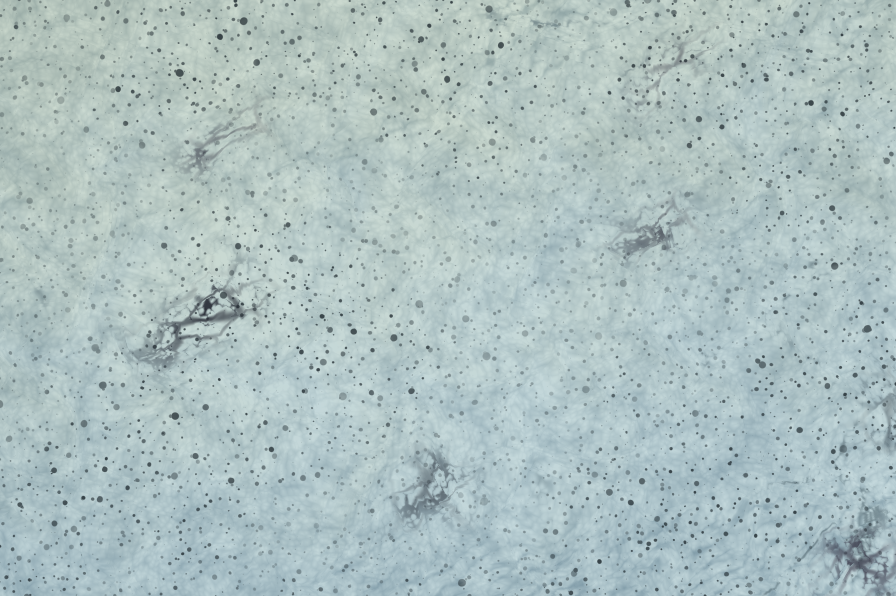
This texture is drawn by a Shadertoy shader. Its source:

```glsl
// Pale blue-green granite slab with diagonal wisps, dark specks and inky mineral clusters.

const vec3 PALE   = vec3(0.780, 0.838, 0.828);
const vec3 GREY   = vec3(0.560, 0.640, 0.660);
const vec3 SLATE  = vec3(0.340, 0.420, 0.450);
const vec3 INK    = vec3(0.130, 0.170, 0.190);
const vec3 PLUM   = vec3(0.190, 0.150, 0.230);
const vec3 MOSS_TINT = vec3(0.008, 0.004, -0.032);
const vec3 SKY_TINT  = vec3(-0.028, -0.004, 0.022);
const mat2 FLOW = mat2(0.85, -0.53, 0.53, 0.85); // x runs along the grain
const float BASE_SHADE = 0.25;
const float MOTTLE = 1.05;
const float CLOUD = 0.16;
const float STREAK = 0.42;
const float CRACK = 0.55;
const int SPECK_LAYERS = 4;
const int CLUSTERS = 7;

vec2 hash2(vec2 c) {
    vec3 q = fract(c.xyx * vec3(0.1031, 0.1030, 0.0973));
    q += dot(q, q.yzx + 33.33);
    return fract((q.xx + q.yz) * q.zy);
}

// Cellular noise: distances to the nearest and second nearest point
vec2 cells(vec2 p) {
    vec2 id = floor(p), f = fract(p), best = vec2(4.0);
    for (int y = -1; y <= 1; y++)
    for (int x = -1; x <= 1; x++) {
        vec2 o = vec2(x, y);
        float d = length(o + hash2(id + o) - f);
        best = d < best.x ? vec2(d, best.x) : vec2(best.x, min(best.y, d));
    }
    return best;
}

// Layered, self-warped sines, roughly -0.8 to 0.8
float waves(vec2 p) {
    float sum = 0.0, amp = 0.6;
    for (int i = 0; i < 5; i++) {
        p = FLOW * p + 0.7 * sin(p.yx * 1.3 + float(i) * 2.1);
        sum += amp * sin(p.x) * sin(p.y + 1.0);
        p *= 1.9;
        amp *= 0.6;
    }
    return sum;
}

// Scattered dots, one per cell, mostly tiny
float specks(vec2 p, float density, float maxRadius, float edge) {
    vec2 g = p * density, id = floor(g);
    vec2 place = hash2(id + density), kind = hash2(id + 91.0 + density);
    float d = length((fract(g) - 0.25 - 0.5 * place) / density);
    float r = maxRadius * kind.x * kind.x * kind.x;
    return (1.0 - smoothstep(r - edge, r + edge, d)) * min(1.0, r / edge) * mix(0.4, 1.0, kind.y);
}

void mainImage(out vec4 fragColor, in vec2 fragCoord) {
    vec2 uv = fragCoord / iResolution.xy;
    vec2 p = fragCoord / iResolution.y;
    float aspect = iResolution.x / iResolution.y;
    float edge = max(0.0012, 0.75 / iResolution.y);
    vec2 warp = vec2(waves(p * 13.0), waves(p * 13.0 + 17.0));
    vec2 bent = p + 0.018 * warp;
    vec2 flow = FLOW * bent;

    // Mottled ground with soft clouds and darker borders
    float mottle = 0.42 * (cells(bent * 15.0).x - 0.45)
                 + 0.36 * (cells(bent * 41.0 + 5.0).x - 0.45)
                 + 0.34 * (cells(bent * 105.0 + 9.0).x - 0.45);
    vec2 rim = abs(uv - vec2(0.55, 0.6));
    float shade = BASE_SHADE + MOTTLE * mottle + CLOUD * waves(p * 4.0 + 2.0)
                + 0.38 * dot(rim * rim, vec2(0.9, 1.1));

    // Fine broken wisps gathered in diagonal patches
    float patches = smoothstep(0.05, 0.6, waves((FLOW * p) * vec2(2.4, 5.0) + 3.0));
    float streak = smoothstep(0.42, 0.85, cells(flow * vec2(24.0, 62.0)).x);
    shade += STREAK * streak * (0.12 + patches);
    vec3 color = mix(PALE, GREY, clamp(shade, -0.05, 1.15));

    // Green warmth at the upper left, cool blue below
    float cool = smoothstep(0.0, 1.0, 0.85 - 0.75 * uv.y + 0.25 * uv.x + 0.15 * warp.x);
    color += mix(MOSS_TINT, SKY_TINT, cool);

    // Hairline cracks along the grain, broken up by the mottle
    vec2 seam = cells(flow * vec2(3.2, 7.5) + 4.0);
    float crack = 1.0 - smoothstep(0.0, 0.06, seam.y - seam.x);
    crack *= smoothstep(0.15, 0.55, waves(p * 3.1 + 8.0)) * smoothstep(-0.12, 0.15, mottle);
    color = mix(color, SLATE, CRACK * crack);

    // Specks in layers of shrinking size, clumped by a slow field
    float clump = 0.45 + 0.55 * smoothstep(-0.3, 0.4, waves(p * 5.0 + 11.0));
    float dots = 0.0, density = 16.0, radius = 0.0068;
    vec2 q = p + 0.003 * warp;
    for (int i = 0; i < SPECK_LAYERS; i++) {
        q = FLOW * q + 3.0;
        dots = max(dots, specks(q, density, radius, edge));
        density *= 1.6;
        radius *= 0.78;
    }
    color = mix(color, INK, 0.85 * dots * clump);

    // Inky clusters: ragged cores with threads reaching out along the grain
    vec2 web = cells(flow * vec2(15.0, 26.0) + 7.0);
    float threads = 1.0 - smoothstep(0.02, 0.22, web.y - web.x);
    float grit = smoothstep(0.02, 0.22, mottle + 0.12 * warp.y);
    for (int i = 0; i < CLUSTERS; i++) {
        float k = float(i);
        vec2 center = fract(vec2(0.22, 0.47) + k * vec2(0.7549, 0.5698)) * vec2(aspect, 1.0);
        float strength = 0.4 + 0.6 / (1.0 + k);
        vec2 d = FLOW * (p + 0.05 * warp - center) / (vec2(0.085, 0.05) * (0.5 + 0.5 * strength));
        float halo = exp(-dot(d, d));
        float ink = halo * max(0.8 * threads, grit) * strength;
        color = mix(color, mix(INK, PLUM, hash2(vec2(k, 3.0)).x), clamp(ink, 0.0, 0.9));
    }

    fragColor = vec4(clamp(color, 0.0, 1.0), 1.0);
}
```
